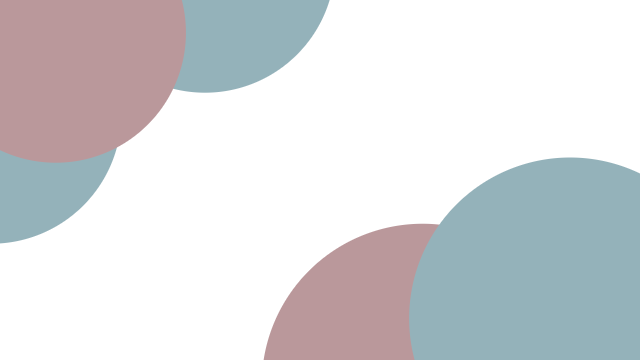
A Shadertoy shader for this background:

```glsl
// Flat overlapping discs in dusty teal and rose, gathered in two opposite
// corners of a white canvas. Each disc is a circle distance function,
// softened over one pixel and layered from back to front.

const vec3 WHITE = vec3(1.0);
const vec3 TEAL = vec3(0.582, 0.698, 0.730);
const vec3 ROSE = vec3(0.729, 0.596, 0.608);

const float SMALL_RADIUS = 0.3615;
const float LARGE_RADIUS = 0.4470;

// Signed distance to a circle, negative inside
float circleDistance(vec2 p, vec2 center, float radius) {
    return length(p - center) - radius;
}

// Lay an antialiased disc over the colour beneath it
vec3 paintDisc(vec3 base, vec3 tint, vec2 p, vec2 center, float radius, float pixel) {
    float coverage = clamp(0.5 - circleDistance(p, center, radius) / pixel, 0.0, 1.0);
    return mix(base, tint, coverage);
}

void mainImage(out vec4 fragColor, in vec2 fragCoord) {
    // One unit is the canvas height
    float pixel = 1.0 / iResolution.y;
    vec2 p = fragCoord * pixel;
    vec3 color = WHITE;

    // Upper left group: two teal discs behind a rose one
    color = paintDisc(color, TEAL, p, vec2(0.5695, 1.1040), SMALL_RADIUS, pixel);
    color = paintDisc(color, TEAL, p, vec2(-0.0243, 0.6845), SMALL_RADIUS, pixel);
    color = paintDisc(color, ROSE, p, vec2(0.1550, 0.9095), SMALL_RADIUS, pixel);

    // Lower right group: a teal disc in front of a rose one
    color = paintDisc(color, ROSE, p, vec2(1.1740, -0.0685), LARGE_RADIUS, pixel);
    color = paintDisc(color, TEAL, p, vec2(1.5835, 0.1155), LARGE_RADIUS, pixel);

    fragColor = vec4(color, 1.0);
}
```
